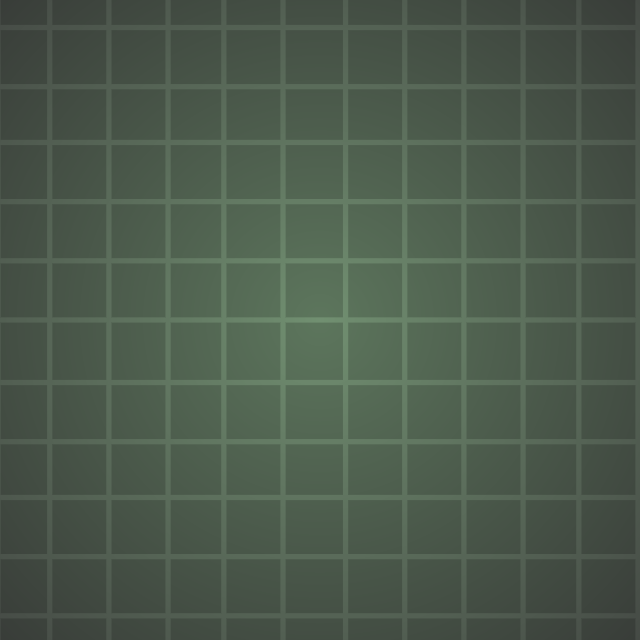
Write a Shadertoy shader that draws this pattern.

```glsl
// Green grid of slightly uneven light lines under a soft radial vignette, tiling at the edges.

#define LINE_COUNT 11
#define LINE_PITCH 0.09245
#define LINE_WIDTH 0.0082
#define LINE_GAIN 1.22
#define GRID_ORIGIN vec2(0.0777, 0.0378)
#define SNAP_SHIFT 0.0053
#define CENTER_COLOR vec3(0.363, 0.462, 0.363)
#define CORNER_COLOR vec3(0.222, 0.238, 0.222)

// Shortest distance on each axis of the unit torus
vec2 wrapDistance(vec2 a, vec2 b) {
    return abs(fract(a - b + 0.5) - 0.5);
}

// Position of line k: two of every six lines sit a little early
float linePosition(int k) {
    int phase = k % 6;
    float early = (phase == 3 || phase == 4) ? 1.0 : 0.0;
    return float(k) * LINE_PITCH - early * SNAP_SHIFT;
}

// Distance to the nearest vertical (x) and horizontal (y) line center
vec2 gridDistance(vec2 uv) {
    vec2 nearest = vec2(1.0);
    for (int k = 0; k < LINE_COUNT; k++) {
        nearest = min(nearest, wrapDistance(uv, GRID_ORIGIN + linePosition(k)));
    }
    return nearest;
}

void mainImage(out vec4 fragColor, in vec2 fragCoord) {
    vec2 uv = fragCoord / iResolution.xy;
    vec2 pixel = 1.0 / iResolution.xy;

    // Vignette, mirrored across the tile edges
    float radius = length(wrapDistance(uv, vec2(0.5)));
    vec3 color = mix(CENTER_COLOR, CORNER_COLOR, radius / length(vec2(0.5)));

    // Lines brighten the ground; crossings do not add up
    vec2 coverage = clamp(0.5 + (0.5 * LINE_WIDTH - gridDistance(uv)) / pixel, 0.0, 1.0);
    color *= mix(1.0, LINE_GAIN, max(coverage.x, coverage.y));

    fragColor = vec4(color, 1.0);
}
```
